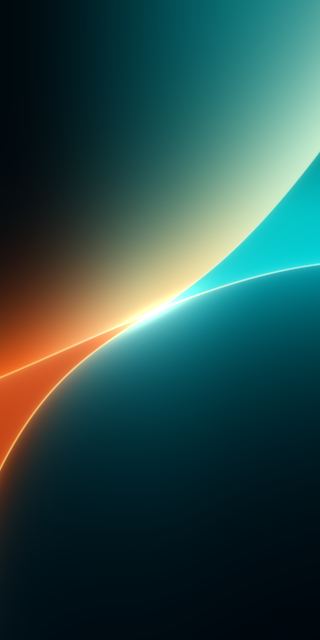
Give the GLSL for this background, as a WebGL 2 fragment shader.

```glsl
#version 300 es
precision highp float;

uniform vec2 u_resolution;
out vec4 fragColor;

// Curve coefficients: powers 1 to 4 of the offset from the middle
const vec4 STEEP_CURVE = vec4(0.668, 0.275, 1.31, -1.227);
const vec4 SHALLOW_CURVE = vec4(0.3945, -0.148, -0.158, 0.0);
const float STEEP_HEIGHT = 1.040;
const float SHALLOW_HEIGHT = 1.034;
const float CREST_BLEND = 0.04;
const vec2 CROSSING = vec2(0.475, 1.022);

// Light and line sizes, in canvas widths
const float LINE_WIDTH = 0.0035;
const float HALO_WIDTH = 0.012;
const float UPPER_REACH_LEFT = 0.185;
const float UPPER_REACH_RIGHT = 0.28;
const float LOWER_REACH = 0.32;
const float RIM_REACH = 0.065;
const vec2 FLARE_SIZE = vec2(0.15, 0.022);

// Palette
const vec3 NIGHT = vec3(0.0, 0.035, 0.055);
const vec3 DEEP = vec3(0.0, 0.010, 0.035);
const vec3 TEAL = vec3(0.0, 0.42, 0.43);
const vec3 SEA = vec3(0.0, 0.57, 0.60);
const vec3 EMBER = vec3(0.94, 0.36, 0.10);
const vec3 CREAM = vec3(1.0, 0.88, 0.62);
const vec3 MINT = vec3(0.78, 0.93, 0.81);
const vec3 RUST = vec3(0.76, 0.24, 0.07);
const vec3 PEACH = vec3(0.98, 0.68, 0.40);
const vec3 AQUA = vec3(0.0, 0.76, 0.77);
const vec3 ICE = vec3(0.66, 0.96, 0.94);
const vec3 GOLD = vec3(1.0, 0.76, 0.38);

float curve(vec4 k, float base, float x) {
    float t = x - 0.5;
    return base + t * (k.x + t * (k.y + t * (k.z + t * k.w)));
}

// x: steep curve, y: shallow curve, z: smooth upper edge, w: smooth lower edge
vec4 edgeHeights(float x) {
    float a = curve(STEEP_CURVE, STEEP_HEIGHT, x);
    float b = curve(SHALLOW_CURVE, SHALLOW_HEIGHT, x);
    float spread = length(vec2(a - b, CREST_BLEND));
    return vec4(a, b, 0.5 * (a + b + spread), 0.5 * (a + b - spread));
}

// Signed distances to all four edges, positive above
vec4 edgeDistances(vec2 p) {
    const float STEP = 0.004;
    vec4 slope = (edgeHeights(p.x + STEP) - edgeHeights(p.x - STEP)) / (2.0 * STEP);
    return (p.y - edgeHeights(p.x)) / sqrt(1.0 + slope * slope);
}

vec3 blendThree(vec3 left, vec3 middle, vec3 right, float x) {
    vec3 c = mix(left, middle, smoothstep(0.0, CROSSING.x, x));
    return mix(c, right, smoothstep(CROSSING.x, 1.0, x));
}

vec3 upperField(float x, float d) {
    vec3 ambient = NIGHT + TEAL * smoothstep(0.0, 0.9, x);
    float reach = mix(UPPER_REACH_LEFT, UPPER_REACH_RIGHT, x);
    float glow = exp(-pow(max(d, 0.0) / reach, 1.3));
    return mix(ambient, blendThree(EMBER, CREAM, MINT, x), glow);
}

vec3 lowerField(float x, float d) {
    float depth = max(-d, 0.0);
    float spread = mix(0.22, 1.0, smoothstep(0.0, 0.65, x));
    vec3 sea = DEEP + SEA * spread * exp(-depth / LOWER_REACH);
    vec3 rim = blendThree(RUST * 0.75, ICE, AQUA, x);
    float strength = mix(0.85, 0.2, smoothstep(0.5, 0.85, x));
    return mix(sea, rim, strength * exp(-depth / RIM_REACH));
}

vec3 wedgeField(vec2 p, vec2 d) {
    float away = abs(p.x - CROSSING.x);
    vec3 warm = mix(RUST, PEACH, exp(-away / 0.16));
    warm += vec3(0.10, 0.11, 0.08) * exp(-abs(d.y) / 0.06);
    vec3 cool = mix(AQUA, ICE, exp(-away / 0.13));
    cool += vec3(0.0, 0.08, 0.09) * exp(-abs(d.y) / 0.07);
    cool *= 1.0 - 0.2 * smoothstep(1.3, 1.55, p.y);
    return mix(warm, cool, smoothstep(-0.04, 0.04, p.x - CROSSING.x));
}

vec3 addLine(vec3 color, float d, vec3 tint, float pixel) {
    float core = 1.0 - smoothstep(0.0, LINE_WIDTH + pixel, abs(d));
    float halo = 0.32 * exp(-abs(d) / HALO_WIDTH);
    return mix(color, tint, max(core * 0.9, halo));
}

void main() {
    // One unit is the canvas width; the canvas is two units tall
    vec2 p = gl_FragCoord.xy / u_resolution * vec2(1.0, 2.0);
    float pixel = 1.0 / u_resolution.x;
    vec4 d = edgeDistances(p);

    // Regions above, between and below the two curves
    float above = smoothstep(-pixel, pixel, min(d.x, d.y));
    float below = smoothstep(-pixel, pixel, -max(d.x, d.y));
    vec3 color = wedgeField(p, d.xy);
    color = mix(color, upperField(p.x, d.z), above);
    color = mix(color, lowerField(p.x, d.w), below);

    // Bright edges
    color = addLine(color, d.x, blendThree(GOLD, vec3(1.0, 0.97, 0.8), MINT, p.x), pixel);
    color = addLine(color, d.y, blendThree(GOLD, vec3(1.0, 0.98, 0.85), ICE, p.x), pixel);

    // Flare stretched along the crossing
    vec2 axis = normalize(vec2(1.0, 0.53));
    vec2 q = p - CROSSING;
    vec2 f = vec2(dot(q, axis), dot(q, vec2(-axis.y, axis.x))) / FLARE_SIZE;
    color += vec3(0.32, 0.30, 0.22) * exp(-dot(f, f));

    fragColor = vec4(clamp(color, 0.0, 1.0), 1.0);
}
```
